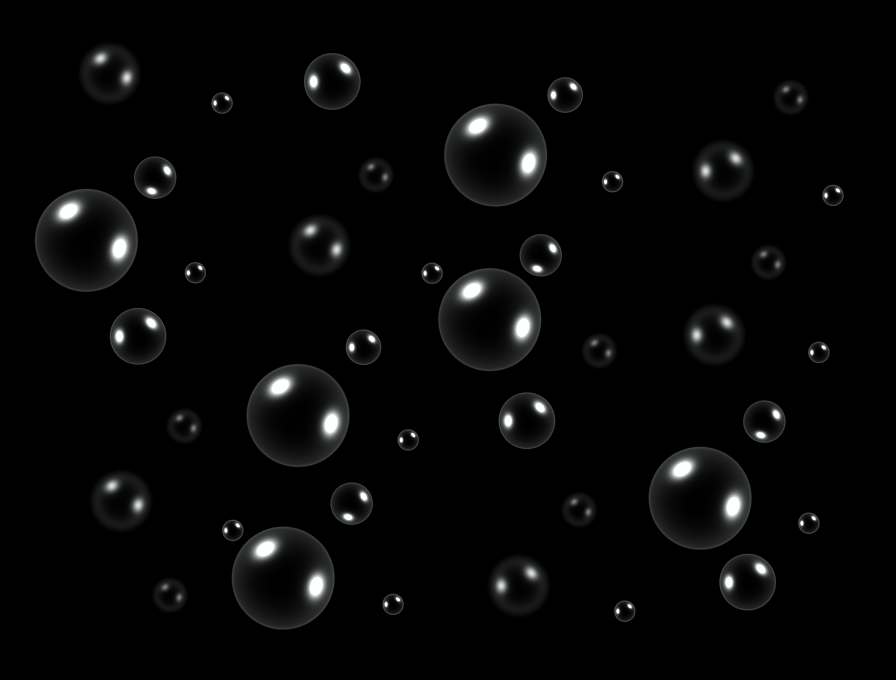
Reproduce this pattern procedurally as a Shadertoy shader.

```glsl
// Glassy bubbles adrift on black: large, medium and tiny sharp ones among blurred ones.
// Centres follow a low-discrepancy sequence with a little jitter; each bubble adds
// a dark shell, a thin rim and two bright glints bent along its edge.

float hash(float n) {
    return fract(sin(n * 127.1) * 43758.5453);
}

// Elliptical glint lying along the tangent at the given angle
float glint(vec2 p, float angle, float blur, float gain) {
    vec2 radial = vec2(cos(angle), sin(angle));
    vec2 q = vec2(dot(p, radial) - 0.66, dot(p, vec2(-radial.y, radial.x)));
    q /= vec2(0.135, 0.205) + blur * vec2(0.25, 0.18);
    float d = dot(q, q);
    return gain * (exp(-d) + 0.07 * exp(-0.22 * d));
}

// p is measured in bubble radii, pixel is the size of one pixel in the same unit
float bubble(vec2 p, float pixel, float blur, float facing, float gain, float rimGlow) {
    float rho = length(p);
    float soft = max(blur, 0.8 * pixel);
    float inside = 1.0 - smoothstep(1.0 - soft, 1.0 + soft, rho);
    float shell = 0.17 * pow(rho, 3.0);
    float rim = rimGlow * smoothstep(1.0 - max(0.06, 1.6 * pixel), 1.0, rho);
    float glints = glint(p, facing + 1.18, blur, gain) + glint(p, facing - 1.18, blur, gain);
    return inside * (shell + rim + min(glints, 1.0));
}

void mainImage(out vec4 fragColor, in vec2 fragCoord) {
    vec2 uv = fragCoord / iResolution.y;
    vec2 canvas = vec2(iResolution.x / iResolution.y, 1.0);
    float light = 0.0;

    for (int i = 0; i < 40; i++) {
        float id = float(i);

        // Kind of bubble: large and sharp unless replaced below
        float radius = 0.0756, blur = 0.0, facing = 0.94, gain = 1.7, rimGlow = 0.08;
        if (i > 28) {            // tiny
            radius = 0.0155; facing = 1.97; rimGlow = 0.2;
        } else if (i > 21) {     // small, far out of focus
            radius = 0.021; blur = 0.34; gain = 0.42; rimGlow = 0.0;
        } else if (i > 19) {     // small, lit from the upper left
            radius = 0.026; facing = 1.97; rimGlow = 0.17;
        } else if (i > 15) {     // small, lit from the lower right
            radius = 0.031; facing = -0.65; rimGlow = 0.15;
        } else if (i > 11) {     // medium
            radius = 0.0415; facing = 1.97; rimGlow = 0.15;
        } else if (i > 5) {      // medium, out of focus
            radius = 0.039; blur = 0.25; gain = 0.78; rimGlow = 0.0;
            facing = hash(id) > 0.25 ? 1.97 : 0.94;
        }

        // Evenly spread centre, kept clear of the border
        vec2 spread = fract(vec2(0.545, 0.53) + id * vec2(0.7549, 0.5698));
        vec2 jitter = vec2(hash(id + 3.7), hash(id + 9.2)) - 0.5;
        vec2 centre = mix(vec2(0.07), canvas - 0.07, spread) + 0.018 * jitter;

        vec2 p = (uv - centre) / radius;
        float pixel = 1.0 / (iResolution.y * radius);
        light += bubble(p, pixel, blur, facing, gain, rimGlow);
    }

    vec3 coolWhite = vec3(0.97, 1.0, 0.995);
    fragColor = vec4(min(light * coolWhite, 1.0), 1.0);
}
```
